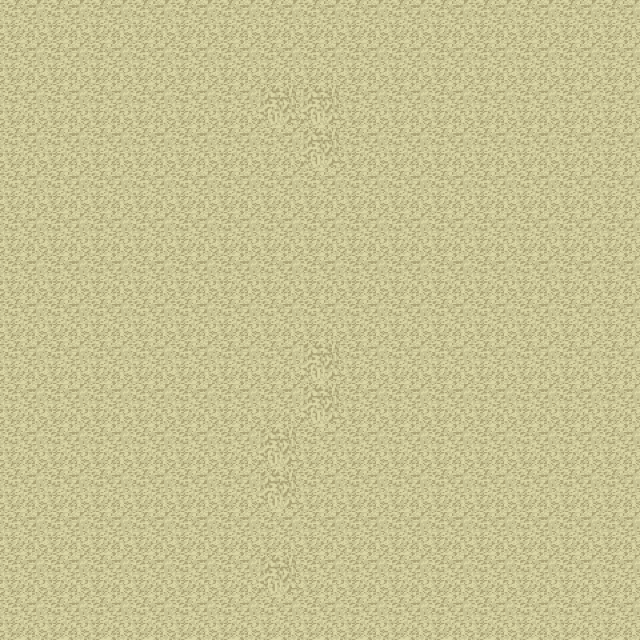
Give the GLSL for this pattern, as a Shadertoy shader.

```glsl
const float REPEATS = 15.0;             // tiles across and down
const float TEXELS = 32.0;              // texels along one tile
const vec2 FINE_CELLS = vec2(14.0, 17.0);
const vec2 COARSE_CELLS = vec2(9.0, 9.0);
const float DARK_LEVEL = -0.18;
const float LIGHT_LEVEL = 0.13;
const float GRAIN = 0.22;
const float BAND_DEPTH = 0.22;
const float BAND_HEIGHT = 0.58;         // calm level within a tile
const float RAGGED_EDGE = 0.12;         // frayed border of rough tiles
const float EDGE_WIDTH = 0.55;          // blend between texels, in pixels
const vec2 PALE_SPOT = vec2(0.42, 0.22);
const int ROUGH_COLUMN = 6;             // first of two columns with rough tiles
const ivec2 ROUGH_ROWS = ivec2(4122, 6240); // one bit per row, lowest row first
const vec3 DARK_SAND = vec3(0.665, 0.635, 0.455);
const vec3 MID_SAND = vec3(0.78, 0.76, 0.58);
const vec3 LIGHT_SAND = vec3(0.86, 0.84, 0.65);
const float TAU = 6.2831853;

float hash(vec2 p, uint seed) {
    uvec2 q = uvec2(ivec2(p));
    uint h = q.x * 73856093u ^ q.y * 19349663u ^ seed * 83492791u;
    h = (h ^ (h >> 16)) * 73244475u;
    h = (h ^ (h >> 15)) * 73244475u;
    h ^= h >> 16;
    return float(h & 65535u) / 65536.0;
}

float cornerSlope(vec2 cell, vec2 offset, vec2 period, uint seed) {
    float angle = TAU * hash(mod(cell, period), seed);
    return dot(vec2(cos(angle), sin(angle)), offset);
}

// Gradient noise that wraps after a whole period
float gradientNoise(vec2 p, vec2 period, uint seed) {
    vec2 i = floor(p), f = p - i;
    vec2 u = f * f * f * (f * (f * 6.0 - 15.0) + 10.0);
    vec2 e = vec2(1.0, 0.0);
    float low = mix(cornerSlope(i, f, period, seed),
                    cornerSlope(i + e.xy, f - e.xy, period, seed), u.x);
    float high = mix(cornerSlope(i + e.yx, f - e.yx, period, seed),
                     cornerSlope(i + e.xx, f - e.xx, period, seed), u.x);
    return mix(low, high, u.y);
}

bool isRough(ivec2 tile) {
    int column = tile.x - ROUGH_COLUMN;
    if (column < 0 || column > 1) return false;
    int rows = column == 0 ? ROUGH_ROWS.x : ROUGH_ROWS.y;
    return ((rows >> tile.y) & 1) == 1;
}

// One flat sand texel, in one of three tones
vec3 sandTexel(vec2 texel) {
    texel = mod(texel, REPEATS * TEXELS);
    vec2 tile = floor((texel + 0.5) / TEXELS);
    vec2 local = texel - tile * TEXELS;
    vec2 p = (local + 0.5) / TEXELS;
    float grain = GRAIN * (hash(local, 3u) - 0.5);
    vec2 inset = min(p, 1.0 - p);
    bool inside = min(inset.x, inset.y) > RAGGED_EDGE * hash(local, 7u);
    float height;

    if (inside && isRough(ivec2(tile))) {
        // Coarse curls around a pale spot
        vec2 turned = vec2(p.x - p.y, p.x + p.y) * COARSE_CELLS;
        float spot = smoothstep(0.42, 0.05, length(p - PALE_SPOT));
        height = 1.2 * gradientNoise(turned, COARSE_CELLS, 11u);
        height += 0.5 * grain + 0.14 * spot - 0.04;
    } else {
        // Short, gently slanted dashes that soften in a level band
        vec2 slanted = vec2(p.x - p.y, p.y) * FINE_CELLS;
        float busy = 1.0 - BAND_DEPTH * cos(TAU * (p.y - BAND_HEIGHT));
        height = busy * (gradientNoise(slanted, FINE_CELLS, 5u) + grain);
    }
    if (height < DARK_LEVEL) return DARK_SAND;
    return height > LIGHT_LEVEL ? LIGHT_SAND : MID_SAND;
}

void mainImage(out vec4 fragColor, in vec2 fragCoord) {
    vec2 density = REPEATS * TEXELS / iResolution.xy;
    vec2 p = fragCoord * density - 0.5;
    vec2 i = floor(p);

    // Blend neighbouring texels over a narrow edge
    vec2 width = EDGE_WIDTH * min(density, 1.0);
    vec2 blend = clamp((p - i - 0.5) / width + 0.5, 0.0, 1.0);
    vec2 e = vec2(1.0, 0.0);
    vec3 low = mix(sandTexel(i), sandTexel(i + e.xy), blend.x);
    vec3 high = mix(sandTexel(i + e.yx), sandTexel(i + e.xx), blend.x);
    fragColor = vec4(mix(low, high, blend.y), 1.0);
}
```
